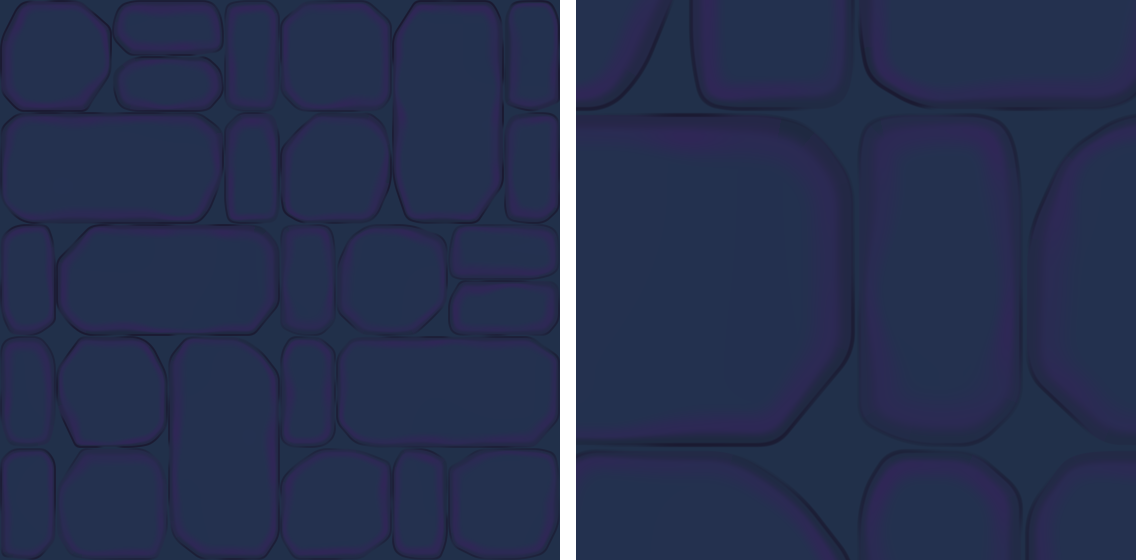
Left: the whole. Right: its middle third, enlarged.
Give the GLSL for this texture map, as a Shadertoy shader.

```glsl
float hash(vec2 p) {
    return fract(sin(dot(p, vec2(127.1, 311.7))) * 43758.5453);
}

float noise(vec2 p) {
    vec2 i = floor(p), f = fract(p);
    f = f * f * (3.0 - 2.0 * f);
    return mix(mix(hash(i), hash(i + vec2(1, 0)), f.x),
               mix(hash(i + vec2(0, 1)), hash(i + vec2(1, 1)), f.x), f.y);
}

float smoothMax(float a, float b, float k) {
    float h = max(k - abs(a - b), 0.0);
    return max(a, b) + h * h / (4.0 * k);
}

// Packs wide, square, narrow, tall and split stones row by row on a 10 x 10 grid.
// Returns origin and size of the stone that covers g.
vec4 findStone(vec2 g, out float id) {
    int below = 0, count = 0;
    id = 0.0;
    for (int row = 0; row < 5; row++) {
        int blocked = below;
        below = 0;
        int col = 0;
        while (col < 10) {
            if (((blocked >> col) & 1) == 1) { col++; continue; }
            float kind = fract(0.3 + 0.618 * float(count));
            int width = kind < 0.14 ? 4 : (kind > 0.38 && kind < 0.76) ? 1 : 2;
            while (width > 1 && (col + width > 10 || (blocked & (((1 << width) - 1) << col)) != 0)) width /= 2;
            bool tall = kind > 0.76 && kind < 0.9 && width == 2 && row < 4;
            bool split = kind > 0.9 && width == 2;
            if (tall) below |= 3 << col;

            vec2 origin = vec2(col, row * 2);
            vec2 size = vec2(width, tall ? 4 : 2);
            if (all(greaterThanEqual(g, origin)) && all(lessThan(g, origin + size))) {
                id = float(count) + 1.0;
                if (split) {
                    size.y = 1.0;
                    if (g.y >= origin.y + 1.0) { origin.y += 1.0; id += 0.5; }
                }
                return vec4(origin, size);
            }
            col += width;
            count++;
        }
    }
    return vec4(0, 0, 1, 1);
}

// Box with randomly cut corners; facet is the index of the nearest side.
float stoneDistance(vec2 p, vec2 halfSize, float id, out float facet) {
    float d = -1.0, nearest = -1.0;
    facet = 0.0;
    for (int i = 0; i < 12; i++) {
        float k = float(i);
        bool corner = i % 3 != 0;
        float angle = k * 0.5236 + (corner ? 0.5 * (hash(vec2(id, k)) - 0.5) : 0.0);
        vec2 n = vec2(cos(angle), sin(angle));
        float cut = min(halfSize.x, halfSize.y) * mix(0.1, 0.46, hash(vec2(k + 20.0, id)));
        float plane = dot(p, n) - dot(abs(n), halfSize) + cut * abs(sin(2.0 * angle));
        if (plane > nearest) { nearest = plane; facet = k; }
        d = smoothMax(d, plane, 0.008);
    }
    return d;
}

void mainImage(out vec4 fragColor, in vec2 fragCoord) {
    vec2 uv = fragCoord / iResolution.xy;
    float pixel = 1.0 / iResolution.y;
    vec2 grid = vec2(uv.x, 1.0 - uv.y) * 10.0;

    float id, facet;
    vec4 rect = findStone(grid, id);
    vec2 local = (grid - rect.xy - 0.5 * rect.zw) * 0.1;
    float d = stoneDistance(local, rect.zw * 0.05 - 0.0018, id, facet);
    float depth = -d;

    // Worn bevel of changing width and strength
    float wear = noise(uv * 16.0 + id * 3.7);
    float patches = noise(uv * 27.0 + id * 9.1);
    float bevel = mix(0.005, 0.016, wear);
    float crisp = hash(vec2(id, 71.0));
    float tone = hash(vec2(facet, id + 40.0));

    vec3 mortar = vec3(0.13, 0.19, 0.29);
    vec3 stone = vec3(0.14, 0.192, 0.31) + 0.004 * (noise(uv * 9.0) - 0.5);
    vec3 slate = mix(vec3(0.12, 0.16, 0.25), vec3(0.15, 0.15, 0.28), tone);
    vec3 violet = vec3(0.188, 0.15, 0.34);

    // Darker rim facets, then the violet ridge on their inner edge
    float rim = 1.0 - smoothstep(bevel * 0.55, bevel, depth);
    vec3 color = mix(stone, slate, rim * mix(0.5, 0.95, crisp));
    float ridge = smoothstep(bevel * 0.25, bevel * 0.9, depth) * (1.0 - smoothstep(bevel, bevel * 2.1 + 0.002, depth));
    color = mix(color, violet, ridge * mix(0.4, 1.0, patches));

    // Blend into the mortar and add a thin broken outline
    color = mix(color, mortar, smoothstep(-pixel, pixel, d));
    float outline = 1.0 - smoothstep(0.0004, 0.0012 + pixel, abs(d));
    color = mix(color, vec3(0.1, 0.09, 0.18), outline * smoothstep(0.15, 0.75, patches) * mix(0.35, 0.9, crisp));

    fragColor = vec4(color, 1.0);
}
```
